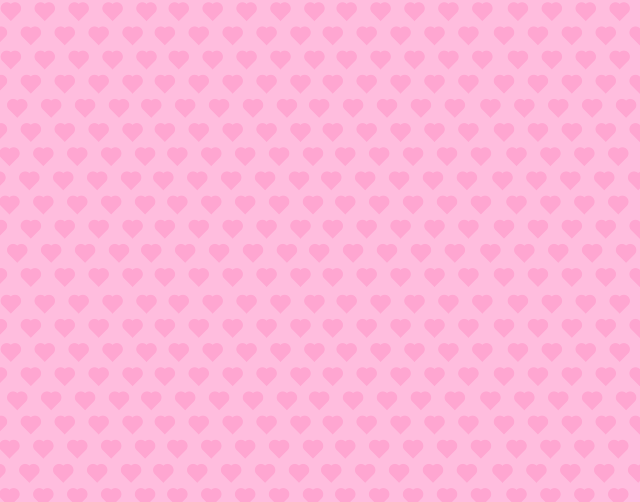
A Shadertoy shader for this pattern:

```glsl
// Staggered rows of small rose hearts on a pale pink ground.

#define CANVAS_W 768.0                // layout units across the canvas
#define GROUND vec3(1.00, 0.74, 0.87)
#define ROSE vec3(1.00, 0.65, 0.82)
#define HEART_SCALE 20.0              // layout units per heart unit
#define ROUNDING 0.2                  // softening of the heart outline
#define STEP vec2(40.7, 29.0)         // heart spacing inside a tile
#define TILE vec2(201.5, 351.0)       // tile of 5 by 12 hearts
#define FIRST_ROW 14.0                // top row centre, from the top edge
#define SEAM_TILE 3.0                 // tile column that follows a wider gap
#define SEAM_GAP 4.0

// Signed distance to a heart with its tip at the origin, about 1.1 tall.
float sdHeart(vec2 p) {
    p.x = abs(p.x);
    if (p.x + p.y > 1.0)
        return length(p - vec2(0.25, 0.75)) - sqrt(2.0) / 4.0;
    vec2 toNotch = p - vec2(0.0, 1.0);
    vec2 toSide = p - 0.5 * max(p.x + p.y, 0.0);
    return sqrt(min(dot(toNotch, toNotch), dot(toSide, toSide))) * sign(p.x - p.y);
}

// Horizontal start of a row; the stagger repeats every twelve rows.
float rowStart(float row) {
    bool lowerHalf = row > 5.5;
    if (mod(row, 2.0) > 0.5)
        return abs(row - 7.0) < 0.5 ? -5.5 : -3.7;
    if (mod(row, 6.0) > 3.5)
        return -20.0;
    return lowerHalf ? 11.3 : 13.0;
}

// Offset from the nearest heart centre, with y pointing down.
vec2 heartOffset(vec2 p) {
    // Row within its tile
    float y = p.y - FIRST_ROW;
    y -= TILE.y * floor((y + 0.5 * STEP.y) / TILE.y);
    float row = clamp(floor(y / STEP.y + 0.5), 0.0, 11.0);

    // Column within its tile, allowing for the seams between tiles
    float x = p.x - rowStart(row);
    float halfGap = 0.5 * (TILE.x - 4.0 * STEP.x);
    float tile = floor((x + halfGap) / TILE.x);
    x -= tile * TILE.x + SEAM_GAP * step(SEAM_TILE, tile);
    float column = clamp(floor(x / STEP.x + 0.5), 0.0, 4.0);

    return vec2(x, y) - vec2(column, row) * STEP;
}

void mainImage(out vec4 fragColor, in vec2 fragCoord) {
    float pixel = CANVAS_W / iResolution.x;
    vec2 p = vec2(fragCoord.x, iResolution.y - fragCoord.y) * pixel;

    // Centre the heart vertically and turn it upright
    vec2 q = heartOffset(p) * vec2(1.0, -1.0) / HEART_SCALE + vec2(0.0, 0.552);
    float d = sdHeart(q) * HEART_SCALE - ROUNDING;

    float ink = 1.0 - smoothstep(-0.6 * pixel, 0.6 * pixel, d);
    fragColor = vec4(mix(GROUND, ROSE, ink), 1.0);
}
```
